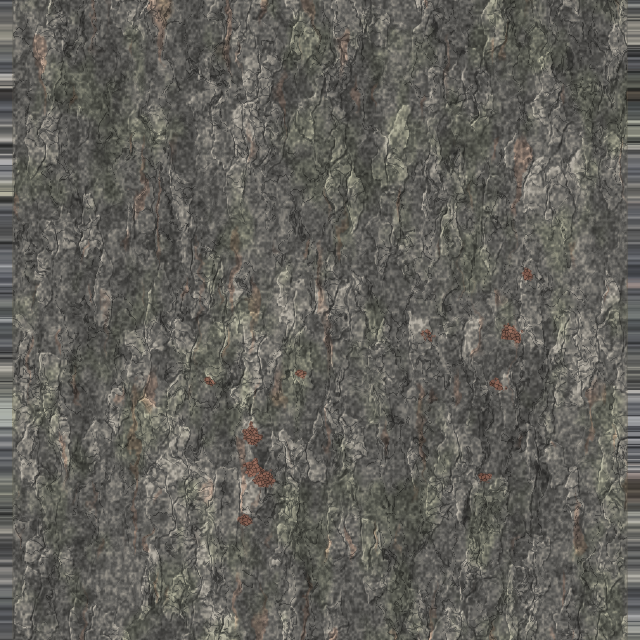
This texture is drawn by a Shadertoy shader. Its source:

```glsl
// Weathered grey tree bark: small ragged upright plates, dark furrows and short cross cracks.
// Stretched cellular noise forms plates and flakes, layered noise adds ridges, crevices and
// grit, and a height difference lights the relief. Rusty resin clusters are scattered on top.

const vec3 BARK_GREY = vec3(0.354, 0.350, 0.338);
const vec3 WARM_TINT = vec3(1.02, 1.0, 0.97);
const vec3 MOSS_TINT = vec3(0.985, 1.01, 0.945);
const vec3 INNER_BARK_TINT = vec3(1.13, 0.99, 0.93);
const vec3 COOL_TINT = vec3(0.95, 0.99, 1.10);
const vec3 RESIN = vec3(0.45, 0.31, 0.26);
const float MARGIN = 0.0195;

vec2 hash2(vec2 p) {
    vec3 q = fract(p.xyx * vec3(0.1031, 0.1030, 0.0973));
    q += dot(q, q.yzx + 33.33);
    return fract((q.xx + q.yz) * q.zy);
}

float valueNoise(vec2 p) {
    vec2 i = floor(p), f = fract(p);
    f = f * f * (3.0 - 2.0 * f);
    float low = mix(hash2(i).x, hash2(i + vec2(1, 0)).x, f.x);
    float high = mix(hash2(i + vec2(0, 1)).x, hash2(i + vec2(1, 1)).x, f.x);
    return mix(low, high, f.y);
}

float layered(vec2 p) {
    float sum = 0.0, weight = 0.533;
    for (int i = 0; i < 4; i++) {
        sum += weight * valueNoise(p);
        p = p * 2.03 + 17.3;
        weight *= 0.5;
    }
    return sum;
}

// x: distance measure to the cell border, y: random value of the cell
vec2 cellular(vec2 p) {
    vec2 base = floor(p);
    float nearest = 8.0, second = 8.0, id = 0.0;
    for (int y = -1; y <= 1; y++) {
        for (int x = -1; x <= 1; x++) {
            vec2 cell = base + vec2(x, y);
            float d = length(cell + hash2(cell) - p);
            if (d < nearest) {
                second = nearest;
                nearest = d;
                id = hash2(cell + 71.7).y;
            } else {
                second = min(second, d);
            }
        }
    }
    return vec2(second - nearest, id);
}

// Thin broken line along the middle level of a noise field
float crevice(vec2 p, float width) {
    float line = 1.0 - smoothstep(0.2 * width, width, abs(layered(p) - 0.5));
    return line * smoothstep(0.42, 0.58, valueNoise(p * 0.7 + 61.0));
}

vec2 raggedWarp(vec2 p) {
    vec2 shift = vec2(layered(p * vec2(46, 34)), layered(p * vec2(46, 34) + 43.0)) - 0.5;
    return p + vec2(0.030, 0.040) * shift;
}

float plateMask(vec2 cell) {
    return smoothstep(0.52, 0.62, cell.y) * smoothstep(0.03, 0.13, cell.x);
}

float barkHeight(vec2 p) {
    vec2 q = raggedWarp(p);
    return 0.9 * layered(q * vec2(36, 8)) + 0.5 * layered(q * vec2(80, 56))
         + 0.22 * plateMask(cellular(q * vec2(33, 12)));
}

// Brightness of the bark in standard deviations around its middle grey
float barkTone(vec2 p) {
    vec2 q = raggedWarp(p);
    vec2 plate = cellular(q * vec2(33, 12));
    vec2 flake = cellular(q * vec2(76, 40) + 11.0);
    float pale = plateMask(plate) * smoothstep(0.38, 0.48, layered(p * vec2(48, 30) + 3.0));
    float tone = 2.3 * (layered(q * vec2(31, 3.5)) - 0.5);
    tone += 2.0 * (layered(q * vec2(76, 52)) - 0.5);
    tone += 0.85 * (pale - 0.2) + 0.25 * (plate.y - 0.5) + 0.55 * (flake.y - 0.5);

    // Grit and lit relief
    tone += 2.1 * (valueNoise(p * vec2(270, 250)) - 0.5);
    tone += 0.6 * (valueNoise(p * vec2(140, 115) + 9.0) - 0.5);
    tone += 4.2 * (barkHeight(p) - barkHeight(p + vec2(-0.0018, 0.0020)));

    // Furrows between plates, cross cracks on them and wandering crevices
    float furrow = 1.0 - smoothstep(0.0, 0.12, plate.x);
    float cross = 1.0 - smoothstep(0.03, 0.19, cellular(q * vec2(34, 70)).x);
    cross *= smoothstep(0.35, 0.55, valueNoise(p * vec2(34, 46) + 23.0));
    float cracks = max(1.7 * crevice(q * vec2(36, 18) + 5.0, 0.020),
                       1.6 * crevice(q * vec2(44, 9) + 37.0, 0.026));
    tone -= max(max(0.45 * furrow, cross * (0.35 + 1.1 * pale)), cracks);

    // One long pale upright ridge
    float ridge = (p.x - 0.327 - 0.003 * sin(p.y * 23.0) - 0.002 * sin(p.y * 61.0)) / 0.007;
    return tone + 0.38 + 0.6 * exp(-ridge * ridge);
}

// Coverage of scattered clumps with uneven outlines
float resinMask(vec2 p) {
    float ragged = 0.022 * (layered(p * 120.0) - 0.5);
    float cover = 0.0;
    for (int i = 0; i < 11; i++) {
        vec2 seed = hash2(vec2(float(i) * 7.0 + 3.0, 29.0));
        vec2 center = vec2(0.30, 0.14) + seed * vec2(0.58, 0.50);
        float radius = mix(0.005, 0.015, hash2(seed * 91.0).x);
        cover = max(cover, 1.0 - smoothstep(-0.002, 0.002, length(p - center) + ragged - radius));
    }
    return cover;
}

void mainImage(out vec4 fragColor, in vec2 fragCoord) {
    vec2 uv = fragCoord / iResolution.xy;
    // The outermost columns are smeared sideways across both margins
    vec2 p = vec2(clamp(uv.x, MARGIN, 1.0 - MARGIN), uv.y);
    float smear = step(0.00001, abs(uv.x - p.x));

    float tone = barkTone(p) * mix(1.0, 1.4, smear);
    vec3 color = BARK_GREY * exp(0.25 * clamp(tone, -3.2, 2.7));

    // Slight warmth in light areas, faint moss and thin exposed inner bark
    color *= mix(vec3(1), WARM_TINT, smoothstep(0.0, 2.0, tone));
    color *= mix(vec3(1), MOSS_TINT, smoothstep(0.45, 0.75, layered(p * vec2(24, 14) + 31.0)));
    float streak = smoothstep(0.80, 0.94, valueNoise(raggedWarp(p) * vec2(90, 13) + 13.0));
    color *= mix(vec3(1), INNER_BARK_TINT, 0.8 * streak);
    color *= mix(vec3(1), COOL_TINT, smear * valueNoise(vec2(3.0, p.y * 30.0)));

    // Beaded resin clusters
    vec2 bead = cellular(p * 190.0);
    vec3 resin = RESIN * (0.5 + 0.5 * smoothstep(0.0, 0.4, bead.x) + 0.35 * bead.y);
    color = mix(color, resin, 0.85 * resinMask(p));

    fragColor = vec4(color, 1.0);
}
```
